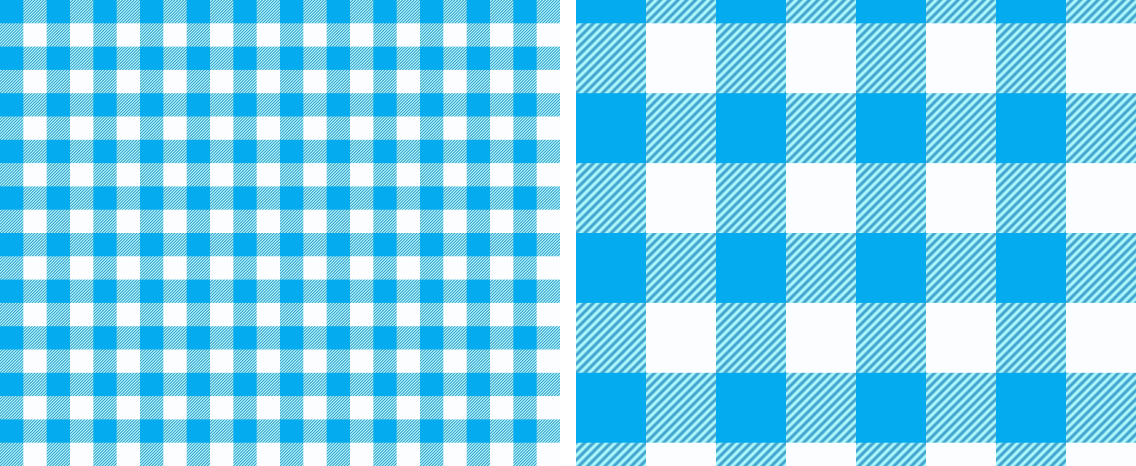
Left: the whole. Right: its middle third, enlarged.
This pattern is drawn by a WebGL 1 fragment shader. Its source:

```glsl
precision highp float;
// Blue and white gingham cloth with diagonally hatched half-tone checks.

uniform vec2 u_resolution;

const vec2 REPEATS = vec2(12.0, 10.0);   // gingham repeats across and down
const float HATCHES_PER_CHECK = 8.0;
const float TAU = 6.2831853;

const vec3 WHITE = vec3(0.985, 0.992, 0.995);
const vec3 BLUE = vec3(0.015, 0.67, 0.935);
const vec3 HATCH_DARK = vec3(0.24, 0.625, 0.80);
const vec3 HATCH_LIGHT = vec3(0.70, 0.99, 1.0);

// Coverage of a band filling the first half of each unit period.
float halfBand(float x, float pixelWidth) {
  float fromCentre = abs(fract(x + 0.25) - 0.5);
  return clamp((0.25 - fromCentre) / pixelWidth + 0.5, 0.0, 1.0);
}

// Soft diagonal threads rising to the right, whole in number per check.
vec3 hatchColour(vec2 cloth, float threadsPerRepeat) {
  float wave = 0.5 + 0.5 * cos(TAU * threadsPerRepeat * (cloth.x + cloth.y));
  return mix(HATCH_LIGHT, HATCH_DARK, wave);
}

vec3 gingham(vec2 cloth, vec2 pixelWidth) {
  float column = halfBand(cloth.x, pixelWidth.x);
  float row = halfBand(cloth.y, pixelWidth.y);
  float solid = column * row;
  float blank = (1.0 - column) * (1.0 - row);
  vec3 hatch = hatchColour(cloth, 2.0 * HATCHES_PER_CHECK);
  return BLUE * solid + WHITE * blank + hatch * (1.0 - solid - blank);
}

void main() {
  // Cloth coordinates start at the upper left, one unit per repeat.
  vec2 uv = gl_FragCoord.xy / u_resolution;
  vec2 cloth = vec2(uv.x, 1.0 - uv.y) * REPEATS;
  gl_FragColor = vec4(gingham(cloth, REPEATS / u_resolution), 1.0);
}
```
